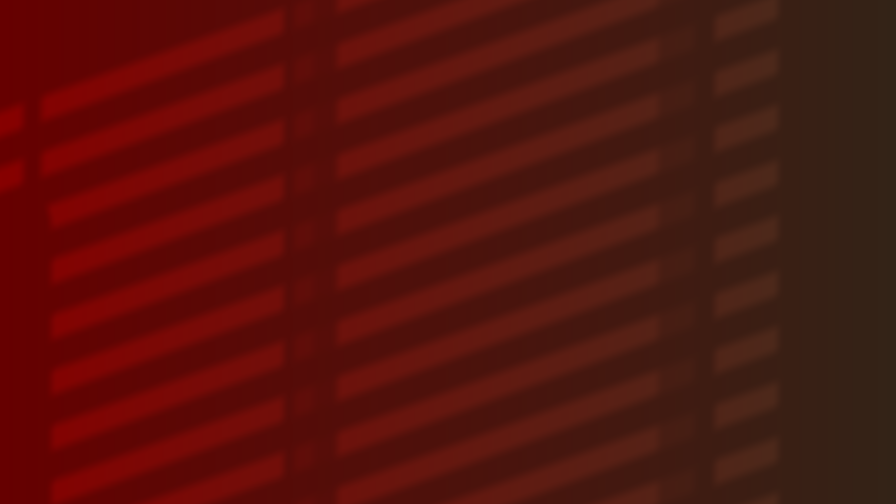
Give the GLSL for this background, as a Shadertoy shader.

```glsl
// Soft slanted window-blind light falling on a wall that fades from red to brown.

#define WALL_LEFT   vec3(0.400, 0.000, 0.000)
#define WALL_RIGHT  vec3(0.200, 0.138, 0.090)
#define LIGHT_GAIN  0.32     // brightening inside a lit slat
#define SLAT_SLOPE  0.366    // rise per unit of width
#define SLAT_PERIOD 0.1100   // vertical distance between slats
#define SLAT_START  0.2468   // centre of the topmost slat
#define SLAT_HALF   0.0245   // half of the vertical thickness
#define SLAT_BLUR   0.0150
#define SIDE_BLUR   0.0130

// Soft window that is 1 between two edges
float softSpan(float x, float left, float right) {
    return smoothstep(left - SIDE_BLUR, left + SIDE_BLUR, x)
         * (1.0 - smoothstep(right - SIDE_BLUR, right + SIDE_BLUR, x));
}

// Repeated slanted bands, with nothing above the first one
float slatLight(vec2 p) {
    float along = 1.0 - p.y + SLAT_SLOPE * p.x - SLAT_START;
    float dist = abs(mod(along + 0.5 * SLAT_PERIOD, SLAT_PERIOD) - 0.5 * SLAT_PERIOD);
    float band = 1.0 - smoothstep(SLAT_HALF - SLAT_BLUR, SLAT_HALF + SLAT_BLUR, dist);
    return band * step(-0.5 * SLAT_PERIOD, along);
}

// Panes of the window, separated by frame shadows
float paneLight(vec2 p) {
    float upper = smoothstep(0.55, 0.64, p.y);
    float light = softSpan(p.x, -0.10, 0.046) * smoothstep(0.585, 0.61, p.y);
    light += softSpan(p.x, mix(0.102, 0.082, upper), 0.563);
    light += softSpan(p.x, 0.669, 1.306);
    light += softSpan(p.x, 1.418, 1.544);

    // Faint light leaking through the frames
    light += 0.40 * softSpan(p.x, 0.583, 0.622);
    light += 0.12 * softSpan(p.x, 0.622, 0.669);
    light += 0.35 * softSpan(p.x, 1.306, 1.378);
    return min(light, 1.0);
}

void mainImage(out vec4 fragColor, in vec2 fragCoord) {
    vec2 p = fragCoord / iResolution.y;
    vec3 wall = mix(WALL_LEFT, WALL_RIGHT, fragCoord.x / iResolution.x);
    float light = slatLight(p) * paneLight(p);
    fragColor = vec4(wall * (1.0 + LIGHT_GAIN * light), 1.0);
}
```
